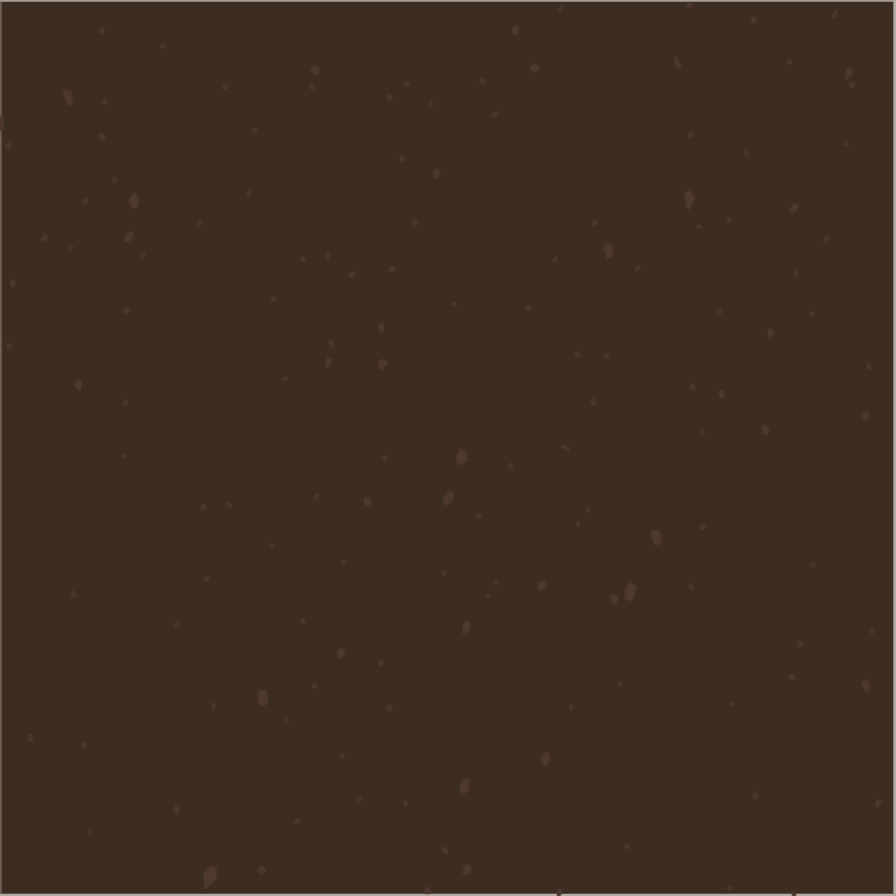
Reproduce this texture procedurally as a WebGL 2 fragment shader.

```glsl
#version 300 es
precision highp float;
// Dark brown panel with sparse, faint reddish chips and a thin pale rim.

uniform vec2 u_resolution;
out vec4 fragColor;

float hash(vec2 p) {
    return fract(sin(dot(p, vec2(127.1, 311.7))) * 43758.5453);
}

// Signed distance to an irregular convex chip, built from six half planes.
float chipDistance(vec2 p, float radius, float stretch, vec2 seed) {
    p.y /= stretch;
    float d = -1.0;
    for (int i = 0; i < 6; i++) {
        float k = float(i);
        float angle = (k + 0.5 * hash(seed + k * 1.7)) * 1.0472;
        float reach = radius * mix(0.75, 1.2, hash(seed + k * 3.1 + 9.0));
        d = max(d, dot(p, vec2(cos(angle), sin(angle))) - reach);
    }
    return d;
}

// Chips scattered over a jittered grid; returns coverage and size.
vec2 chips(vec2 uv, float softness) {
    const float cells = 20.0;
    vec2 home = floor(uv * cells);
    vec2 result = vec2(0.0);
    for (int y = -1; y <= 1; y++) {
        for (int x = -1; x <= 1; x++) {
            vec2 cell = home + vec2(x, y);
            vec2 center = (cell + vec2(hash(cell + 17.2), hash(cell + 38.6))) / cells;

            // Denser towards the upper middle, sparser at the lower right
            float density = 0.52 - 0.4 * distance(center, vec2(0.48, 0.68));
            if (hash(cell + 4.3) > density) continue;

            // Mostly tiny grains, with a few long upright flakes
            float size = pow(hash(cell + 51.9), 6.0);
            float radius = mix(0.0027, 0.0066, size);
            float stretch = mix(1.0, 1.6, hash(cell + 63.4)) + 0.4 * size;
            float lean = mix(-0.6, 1.0, hash(cell + 72.8)) * mix(1.0, 0.35, size);
            float c = cos(lean), s = sin(lean);
            vec2 p = mat2(c, s, -s, c) * (uv - center);

            float d = chipDistance(p, radius, stretch, cell);
            float cover = 1.0 - smoothstep(-softness, softness, d);
            if (cover > result.x) result = vec2(cover, size);
        }
    }
    return result;
}

// Coverage of a rim of the given width, at a distance from its edge.
float rimCover(float edge, float width, float pixel) {
    return clamp((width - edge) / pixel + 0.5, 0.0, 1.0);
}

void main() {
    vec2 uv = gl_FragCoord.xy / u_resolution;
    float pixel = 1.0 / min(u_resolution.x, u_resolution.y);
    vec3 color = vec3(0.239, 0.176, 0.129);

    // Pale rim: broadest on the right and bottom, faint on the left
    float rim = 0.9 * rimCover(1.0 - uv.y, 0.00195, pixel);
    rim = max(rim, rimCover(uv.y, 0.0025, pixel));
    rim = max(rim, rimCover(1.0 - uv.x, 0.003, pixel));
    rim = max(rim, 0.42 * rimCover(uv.x, 0.00195, pixel));
    color = mix(color, vec3(0.70, 0.675, 0.645), rim);

    // Chips lie over the rim and nick it here and there
    vec2 chip = chips(uv, max(0.0012, 0.6 * pixel));
    vec3 chipColor = mix(vec3(0.288, 0.216, 0.173), vec3(0.312, 0.221, 0.181), sqrt(chip.y));
    color = mix(color, chipColor, chip.x);

    fragColor = vec4(color, 1.0);
}
```
